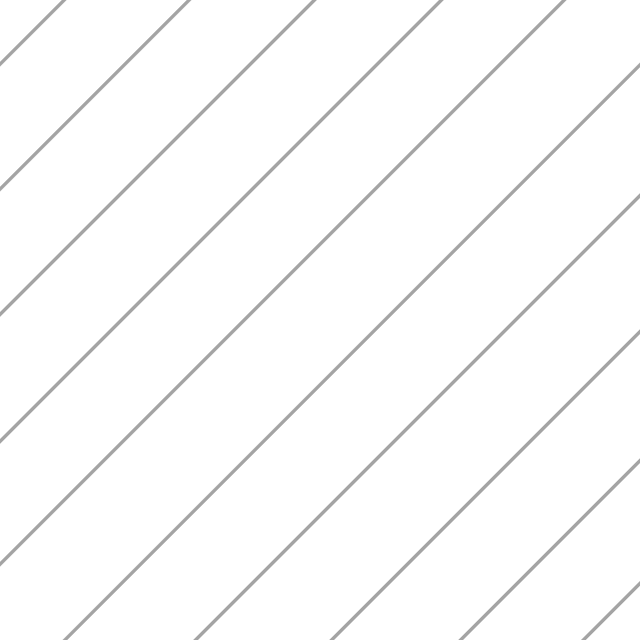
A WebGL 1 fragment shader for this pattern:

```glsl
precision highp float;

uniform vec2 u_resolution;

const int LINE_COUNT = 10;
const float FIRST_LINE = 0.1003;
const float LINE_STEP = 0.20124;
const float LINE_WIDTH = 0.0053;
const vec3 PAPER = vec3(1.0);
const vec3 INK = vec3(0.645);

// Layered sines make the spacing drift from line to line
float spacingDrift(float index, float lastIndex) {
    float phase = 3.14159 * index / lastIndex;
    return -0.0095 * sin(phase)
         - 0.0105 * sin(2.0 * phase)
         + 0.0058 * sin(3.0 * phase)
         - 0.0026 * sin(6.0 * phase)
         + 0.0035 * sin(8.0 * phase);
}

float linePosition(float index, float lastIndex) {
    return FIRST_LINE + LINE_STEP * index + spacingDrift(index, lastIndex);
}

// Antialiased coverage of a stroke at a distance from its centre
float strokeCoverage(float dist, float width, float pixel) {
    return clamp((0.5 * width - dist) / pixel + 0.5, 0.0, 1.0);
}

// Distance to the nearest rising diagonal
float diagonalDistance(vec2 p) {
    float diagonal = p.x + 1.0 - p.y;
    float nearest = 1.0;
    for (int i = 0; i < LINE_COUNT; i++) {
        float position = linePosition(float(i), float(LINE_COUNT - 1));
        nearest = min(nearest, abs(diagonal - position));
    }
    return nearest * sqrt(0.5);
}

void main() {
    vec2 p = gl_FragCoord.xy / u_resolution;
    float pixel = 1.0 / min(u_resolution.x, u_resolution.y);
    float ink = strokeCoverage(diagonalDistance(p), LINE_WIDTH, pixel);
    gl_FragColor = vec4(mix(PAPER, INK, ink), 1.0);
}
```
